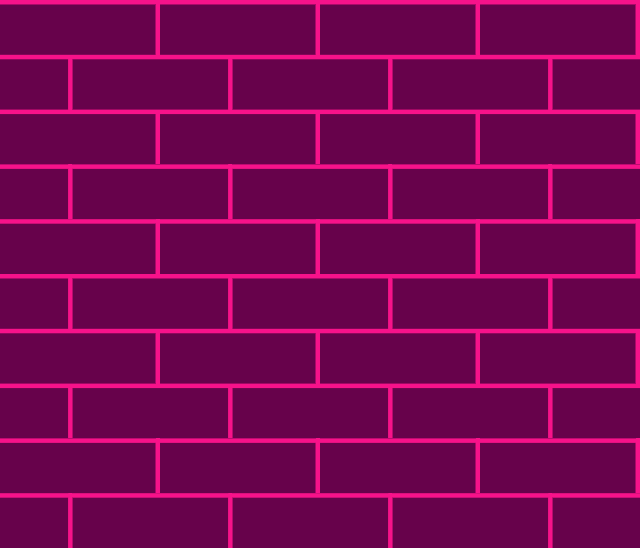
Reproduce this pattern procedurally as a Shadertoy shader.

```glsl
// Running-bond brick wall: dark plum bricks with thin hot pink mortar lines.

const float COLUMNS = 4.0;          // bricks across the canvas
const float ROWS = 10.0;            // courses down the canvas
const float MORTAR = 0.0070;        // joint width, in canvas widths
const float ODD_JOINT = 0.4535;     // joint edge in odd courses, in brick lengths
const vec3 BRICK_COLOR = vec3(0.405, 0.006, 0.296);
const vec3 MORTAR_COLOR = vec3(0.970, 0.070, 0.540);

// Antialiased coverage of a line repeated every `period`, centred on `center`.
float repeatedLine(float x, float center, float period, float pixel) {
    float offset = mod(x - center + 0.5 * period, period) - 0.5 * period;
    return clamp(0.5 + (0.5 * MORTAR - abs(offset)) / pixel, 0.0, 1.0);
}

void mainImage(out vec4 fragColor, in vec2 fragCoord) {
    // Canvas widths, measured from the upper left corner
    float pixel = 1.0 / iResolution.x;
    vec2 p = vec2(fragCoord.x, iResolution.y - fragCoord.y) * pixel;
    vec2 brick = vec2(1.0 / COLUMNS, iResolution.y * pixel / ROWS);

    // Bed joints lie along the top of each course
    float bed = repeatedLine(p.y, 0.5 * MORTAR, brick.y, pixel);

    // Head joints close the right end of each brick, shifted in odd courses
    float odd = mod(floor(p.y / brick.y), 2.0);
    float jointEdge = brick.x * mix(1.0, ODD_JOINT, odd);
    float head = repeatedLine(p.x, jointEdge - 0.5 * MORTAR, brick.x, pixel);

    fragColor = vec4(mix(BRICK_COLOR, MORTAR_COLOR, max(bed, head)), 1.0);
}
```
